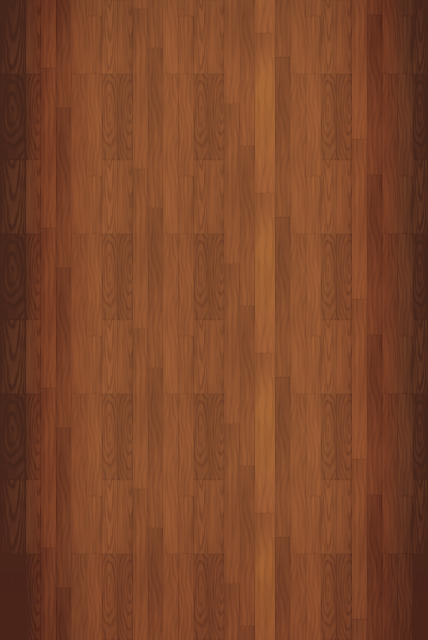
Write a Shadertoy shader that draws this texture.

```glsl
// Reddish brown wood plank floor: narrow upright boards, cathedral grain, dark sides.

float hash(vec2 p) {
    vec3 q = fract(vec3(p.xyx) * 0.1031);
    q += dot(q, q.yzx + 33.33);
    return fract((q.x + q.y) * q.z);
}

float noise(vec2 p) {
    vec2 i = floor(p), f = fract(p);
    f = f * f * (3.0 - 2.0 * f);
    return mix(mix(hash(i), hash(i + vec2(1, 0)), f.x),
               mix(hash(i + vec2(0, 1)), hash(i + vec2(1, 1)), f.x), f.y);
}

// Growth-ring field of one board; its whole-number contours are the grain lines
float ringField(float kind, float lower, float across, float w, float knotY) {
    float warp = noise(vec2(across * 3.0 + kind * 17.0, w * 13.0));
    if (kind == 2.0 || kind == 3.0) {
        float x = across - (kind == 2.0 ? 0.5 : 0.85);
        if (lower > 0.5) return 2.2 * length(vec2(x * 2.6, knotY * 6.0)) + 0.7 * warp;
        return w * 5.0 + 13.0 * x * x + 0.6 * warp;
    }
    return across * 3.2 + 1.8 * noise(vec2(across * 1.3 + kind * 9.0, w * 4.0)) + 0.3 * warp;
}

void mainImage(out vec4 fragColor, in vec2 fragCoord) {
    vec2 uv = fragCoord / iResolution.xy;

    // Board columns: 28 pitches, one wider board right of centre and one at the left
    float u = uv.x * 28.0;
    u += 0.33 * (1.0 - smoothstep(16.63, 18.05, u));
    float column = max(floor(u), 1.0);
    float across = u < 2.0 ? (u - 0.33) / 1.67 : fract(u);

    // Six kinds of board recur across the floor
    float kind = mod(column < 17.0 ? column + 1.0 : column - 1.0, 6.0);
    float grainX = kind + across;

    // Four vertical repeats; the middle kinds are cut into two boards per repeat
    float v = (1.0 - uv.y) * 4.0;
    float shift = 0.0;
    float split = 2.0;
    if (kind == 0.0) shift = 0.46;
    else if (kind > 3.5) shift = hash(vec2(column, 3.0));
    else {
        shift = kind == 1.0 ? 0.1 : 0.0;
        split = 0.46 - shift;
    }
    float w = fract(v - shift);
    float lower = step(split, w);

    // Broad light across the floor, darker at the sides and ends
    float edge = min(uv.x, 1.0 - uv.x);
    float tone = 0.13 + 0.76 * smoothstep(-0.04, 0.25, edge);
    tone -= 0.2 * (1.0 - smoothstep(0.0, 0.3, uv.y));
    tone -= 0.16 * smoothstep(0.86, 1.0, uv.y);
    tone += 0.1 * exp(-30.0 * dot(uv - vec2(0.5, 1.0), uv - vec2(0.5, 1.0)));

    // Board to board variation
    tone += 0.12 * (hash(vec2(kind, 21.0 + lower * 5.0)) - 0.5);
    tone += 0.12 * (hash(vec2(column, 47.0)) - 0.5);
    if (split > 1.0) tone += 0.12 * (w - 0.5);
    if (kind == 5.0) tone -= 0.18;
    if (kind == 2.0 || kind == 3.0) tone -= 0.1 * lower;
    if (column == 1.0 || column == 27.0) tone -= 0.08;
    float gold = column == 17.0 ? 0.5 + 0.5 * cos(6.2832 * (v - 0.68)) : 0.0;
    gold *= 0.5 + 0.5 * noise(vec2(across * 4.0, w * 6.0));
    tone += 0.17 * gold + (column == 17.0 ? 0.06 : 0.0);

    // Soft mottling and fine upright fibres
    tone += 0.14 * (noise(vec2(grainX * 2.0, w * 4.0 + 9.0)) - 0.5);
    tone += 0.15 * (noise(vec2(grainX * 8.0, w * 5.0 + lower * 40.0)) - 0.5);
    tone += 0.1 * (noise(vec2(grainX * 14.0, w * 16.0 + 70.0)) - 0.5);

    // Thin dark grain lines
    float rings = ringField(kind, lower, across, w, w + shift - 0.68);
    float blur = fwidth(rings);
    float grain = 1.0 - smoothstep(0.04, 0.14 + blur, abs(fract(rings) - 0.5));
    grain *= 1.0 - smoothstep(0.4, 1.0, blur);
    grain *= 0.3 + 0.7 * noise(vec2(grainX * 3.0, w * 14.0));
    tone -= grain * (kind == 2.0 ? 0.3 : kind == 3.0 ? 0.23 : 0.14);

    // Seams between boards and faint butt joints within a column
    float side = min(across, 1.0 - across);
    float joint = min(min(w, 1.0 - w), abs(w - split));
    tone -= 0.15 * (1.0 - smoothstep(0.0, 28.0 / iResolution.x + 0.03, side));
    tone -= 0.08 * (1.0 - smoothstep(0.0, 4.0 / iResolution.y + 0.003, joint));

    // Stain: dark umber to warm tan, redder toward the sides and the lower end
    tone = clamp(tone, -0.08, 1.15);
    vec3 color = mix(vec3(0.30, 0.16, 0.11), vec3(0.605, 0.355, 0.202), tone);
    float red = smoothstep(0.05, 0.1, edge) * (1.0 - smoothstep(0.1, 0.25, edge));
    red = max(red, 0.6 * (1.0 - smoothstep(0.0, 0.3, uv.y)));
    color += red * vec3(0.025, -0.012, -0.01);
    color += gold * vec3(0.005, 0.02, -0.01);
    fragColor = vec4(color, 1.0);
}
```
